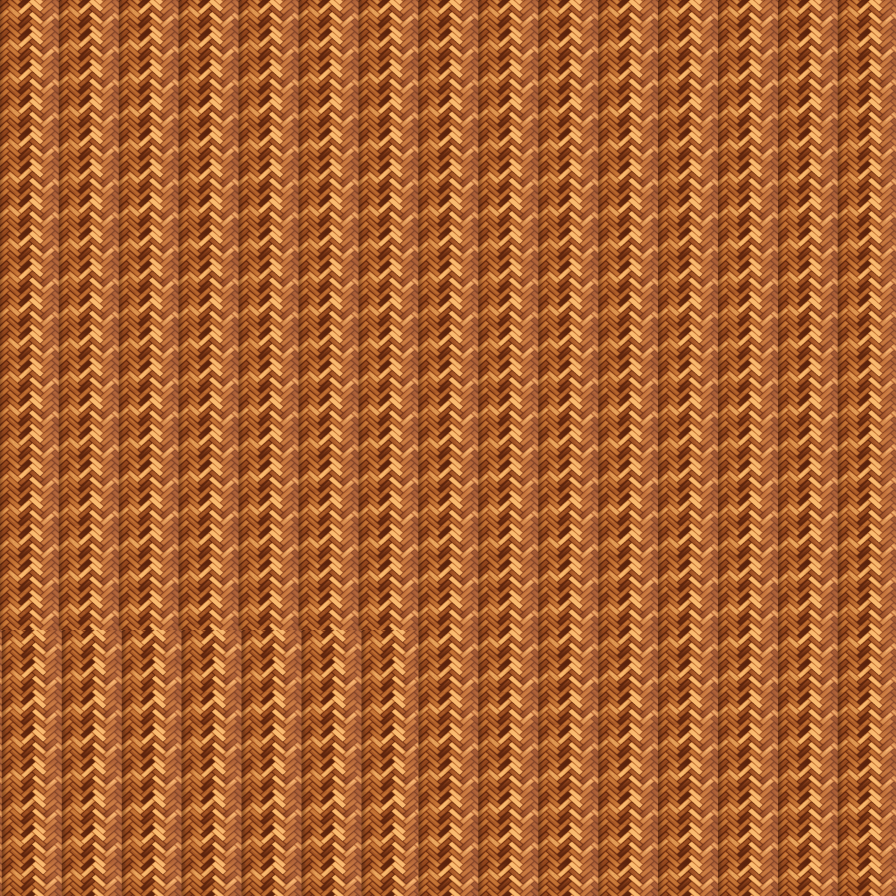
Write a WebGL 2 fragment shader that draws this texture.

```glsl
#version 300 es
precision highp float;
// Woven cane: small herringbone panels repeated in columns with dark seams.
uniform vec2 u_resolution;
out vec4 fragColor;

float hash(vec2 p) {
  return fract(sin(dot(p, vec2(127.1, 311.7))) * 4375.85);
}

// Cane colours from deep brown to pale straw.
vec3 caneColor(float tone) {
  vec3 c = mix(vec3(0.36, 0.14, 0.05), vec3(0.57, 0.27, 0.11), smoothstep(0.0, 0.32, tone));
  c = mix(c, vec3(0.77, 0.45, 0.20), smoothstep(0.28, 0.65, tone));
  return mix(c, vec3(0.98, 0.74, 0.44), smoothstep(0.6, 1.0, tone));
}

// Herringbone slat: xy = place along and across it, zw = its centre.
vec4 herringbone(vec2 p) {
  const float len = 3.0;
  vec2 q = vec2(p.x + p.y, p.y - p.x);
  vec2 cell = floor(q), f = fract(q), local, center;
  float k = mod(cell.x - cell.y, 2.0 * len);
  if (k < len) {
    local = vec2((k + f.x) / len, f.y);
    center = cell + vec2(0.5 * len - k, 0.5);
  } else {
    k = 2.0 * len - 1.0 - k;
    local = vec2((k + f.y) / len, f.x);
    center = cell + vec2(0.5, 0.5 * len - k);
  }
  return vec4(local, 0.5 * vec2(center.x - center.y, center.x + center.y));
}

vec3 weave(vec2 uv) {
  // Panel grid; the lower left block sits slightly to the right.
  float slip = 0.05 * step(uv.y, 0.297) * step(uv.x, 0.467);
  vec2 grid = vec2(uv.x * 14.95 + 0.02 - slip, uv.y * 27.0 + 0.85);
  vec2 panel = floor(grid), t = fract(grid);

  // Each slat has its own tone, nearly the same in every panel.
  vec4 slat = herringbone(t * vec2(8.0, 5.0));
  vec2 center = vec2(slat.z, mod(slat.w, 5.0));
  vec2 id = floor(center * 4.0 + 0.5) + 7.0;
  float tone = 0.55 + 0.62 * (hash(id) - 0.5);
  tone += 0.08 * (hash(id + panel * 31.0) - 0.5);

  // A dark zigzag down the middle with a pale one beside it.
  float bend = abs(fract(center.y / 5.0) - 0.5) * 4.0 - 1.0;
  float side = center.x - 3.5 - bend;
  tone -= 0.34 * exp(-side * side * 3.0);
  tone += 0.36 * exp(-(side - 1.3) * (side - 1.3) * 2.5);
  tone += 0.16 * exp(-(side + 1.3) * (side + 1.3) * 2.5);

  // Rounded slats, dark gaps and fine grain.
  float across = slat.y, along = slat.x;
  tone += 0.16 * sin(across * 3.1416) - 0.06;
  tone += 0.12 * (hash(id + floor(vec2(across * 4.0, along * 2.0)) * 13.0) - 0.5);
  float gap = smoothstep(0.0, 0.2, min(across, 1.0 - across))
            * smoothstep(0.0, 0.08, min(along, 1.0 - along));
  tone -= 0.36 * (1.0 - gap);

  // Dim left side and dim horizontal joins, pale faded right side.
  tone -= 0.22 * (1.0 - smoothstep(0.0, 0.35, t.x));
  tone -= 0.10 * cos(6.2832 * t.y);
  vec3 color = caneColor(clamp(tone, 0.0, 1.0));
  float fade = smoothstep(0.5, 1.0, t.x);
  color = mix(color, color * 0.72 + vec3(0.26, 0.18, 0.14), fade);
  return color * mix(0.76, 1.0, smoothstep(0.0, 0.1, t.x));
}

void main() {
  // Average a 4 by 4 grid of samples for smooth edges.
  vec3 sum = vec3(0.0);
  for (int i = 0; i < 16; i++) {
    vec2 offset = (vec2(i % 4, i / 4) + 0.5) / 4.0 - 0.5;
    sum += weave((gl_FragCoord.xy + offset) / u_resolution);
  }
  fragColor = vec4(sum / 16.0, 1.0);
}
```
